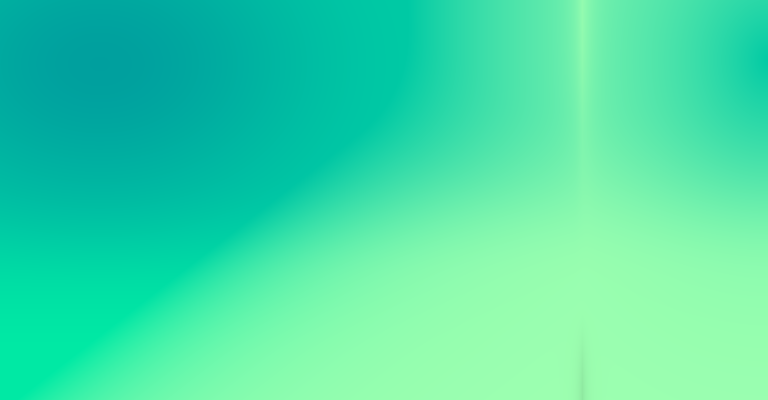
Reproduce this background procedurally as a Shadertoy shader.

```glsl
// A soft teal-to-lime gradient backdrop: a dark teal pool at upper left, a curved
// crease where lime light begins, and a thin vertical ridge of light at the right.
// Built from distance fields fed through smooth and exponential falloffs.

const float SPAN = 1.92;                       // scene width, with height 1

const vec3 TEAL    = vec3(0.00, 0.625, 0.62);
const vec3 JADE    = vec3(0.00, 0.79, 0.645);
const vec3 EMERALD = vec3(0.00, 0.915, 0.645);
const vec3 LIME    = vec3(0.62, 1.00, 0.69);

const vec2  POOL_CENTER  = vec2(0.25, 0.84);
const float POOL_RADIUS  = 0.575;
const float POOL_STRETCH = 0.7;

const vec2  CREASE_START  = vec2(0.075, 0.025);
const vec2  CREASE_NORMAL = vec2(0.614, -0.789);
const float CREASE_WALL   = 1.02;              // the crease turns upright here
const float CREASE_BEND   = 0.13;

const vec2  RIGHT_SHADE  = vec2(1.925, 0.85);
const float RIGHT_SQUASH = 0.8;

const float SEAM_X        = 1.456;
const float SEAM_SOFTNESS = 0.02;
const float RIDGE_WIDTH   = 0.03;
const float RIDGE_GAIN    = 0.25;
const float NOTCH_WIDTH   = 0.012;
const float NOTCH_DEPTH   = 0.09;

float smoothMax(float a, float b, float k) {
    float h = max(k - abs(a - b), 0.0) / k;
    return max(a, b) + 0.25 * h * h * k;
}

// Unlit colour: teal pool opening into jade above and emerald below
vec3 poolColor(vec2 p) {
    float radius = length((p - POOL_CENTER) * vec2(POOL_STRETCH, 1.0));
    vec3 rim = mix(EMERALD, JADE, smoothstep(0.1, 0.57, p.y));
    return mix(TEAL, rim, smoothstep(0.0, POOL_RADIUS, radius));
}

// Distance into the lit area, from the left crease or the right shade
float litDepth(vec2 p) {
    float slope = dot(p - CREASE_START, CREASE_NORMAL);
    float left = smoothMax(slope, p.x - CREASE_WALL, CREASE_BEND);
    float right = length((p - RIGHT_SHADE) * vec2(1.0, RIGHT_SQUASH));
    float side = smoothstep(-SEAM_SOFTNESS, SEAM_SOFTNESS, p.x - SEAM_X);
    return max(mix(left, right, side), 0.0);
}

void mainImage(out vec4 fragColor, in vec2 fragCoord) {
    vec2 p = fragCoord / iResolution.xy * vec2(SPAN, 1.0);

    // Light builds up faster toward the bottom
    float reach = mix(0.19, 0.40, smoothstep(0.3, 0.75, p.y));
    float light = 1.0 - exp(-litDepth(p) / reach);

    // Bright ridge along the upper seam
    float seamDist = abs(p.x - SEAM_X);
    light += RIDGE_GAIN * exp(-seamDist / RIDGE_WIDTH) * smoothstep(0.4, 1.0, p.y);

    vec3 color = mix(poolColor(p), LIME, clamp(light, 0.0, 1.0));

    // Faint dark notch at the foot of the seam
    float notch = exp(-seamDist / NOTCH_WIDTH) * (1.0 - smoothstep(0.0, 0.24, p.y));
    color *= 1.0 - NOTCH_DEPTH * notch;

    fragColor = vec4(color, 1.0);
}
```
